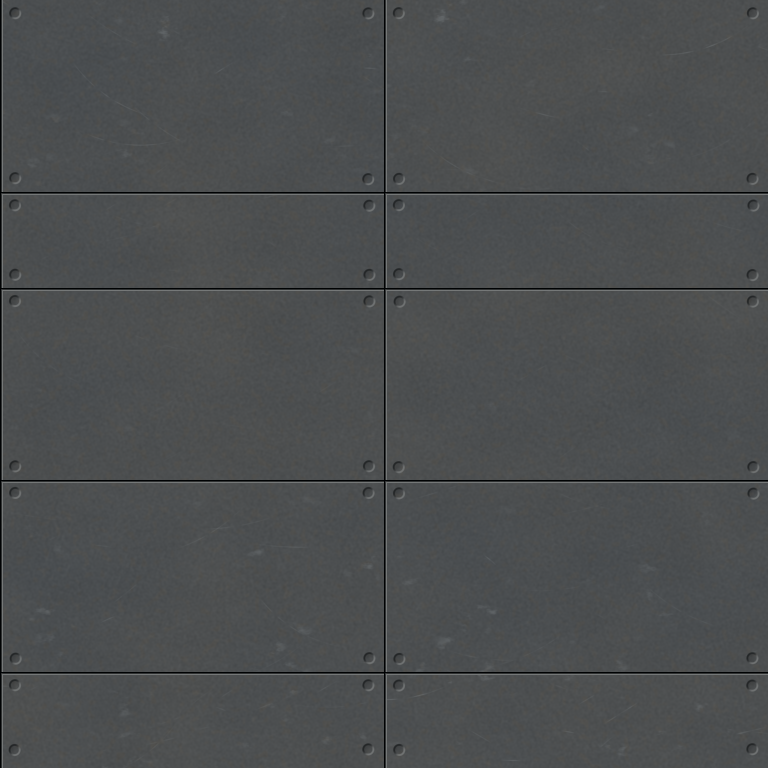
Give the GLSL for this texture, as a three.js fragment shader.

```glsl
// Dark steel wall panels in two columns, with grooved seams, corner rivets and light scratches.
varying vec2 vUv;

const float COLUMNS = 2.0;
const float ROW_UNITS = 8.0;          // canvas height in half-panel units
const vec3 STEEL_WARM = vec3(0.309, 0.315, 0.314);
const vec3 STEEL_COOL = vec3(0.287, 0.302, 0.313);
const vec3 RUST_TINT = vec3(0.012, 0.002, -0.010);
const vec3 SEAM_COLOR = vec3(0.0, 0.008, 0.01);
const vec3 GLINT_COLOR = vec3(0.46, 0.47, 0.47);
const vec3 SCUFF_COLOR = vec3(0.45, 0.47, 0.48);
const vec3 RIVET_SHADOW = vec3(0.12, 0.13, 0.135);
const float SEAM_CENTER = 0.00098;
const float GLINT_CENTER = 0.00293;
const float LINE_HALF = 0.00098;
const float LINE_SOFT = 0.0004;
const float SOFT = 0.001;
const vec2 RIVET_INSET = vec2(0.0197, 0.0174);
const float LAST_ROW_LIFT = 0.0065;
const float RIVET_RADIUS = 0.0066;
const float RIVET_RIM = 0.0012;
const float RIVET_JITTER = 0.0016;
const float GRAIN = 0.021;
const int SCRATCHES = 12;

vec2 hash2(vec2 p) {
  p = vec2(dot(p, vec2(127.1, 311.7)), dot(p, vec2(269.5, 183.3)));
  return fract(sin(p) * 43758.55);
}

float gradientNoise(vec2 p) {
  vec2 i = floor(p), f = fract(p);
  vec2 u = f * f * f * (f * (f * 6.0 - 15.0) + 10.0);
  vec2 e = vec2(0.0, 1.0);
  float a = dot(hash2(i) * 2.0 - 1.0, f);
  float b = dot(hash2(i + e.yx) * 2.0 - 1.0, f - e.yx);
  float c = dot(hash2(i + e.xy) * 2.0 - 1.0, f - e.xy);
  float d = dot(hash2(i + e.yy) * 2.0 - 1.0, f - e.yy);
  return mix(mix(a, b, u.x), mix(c, d, u.x), u.y);
}

vec2 turn(vec2 p, float angle) {
  float c = cos(angle), s = sin(angle);
  return vec2(c * p.x + s * p.y, c * p.y - s * p.x);
}

float fbm(vec2 p) {
  float sum = 0.0, amp = 0.6;
  for (int i = 0; i < 4; i++) {
    sum += amp * gradientNoise(p);
    p = turn(p, 0.6) * 2.03 + 17.3;
    amp *= 0.5;
  }
  return sum;
}

float band(float d, float halfWidth, float soft) {
  return 1.0 - smoothstep(halfWidth - soft, halfWidth + soft, abs(d));
}

// Faint curved scratches scattered inside one panel
float scratches(vec2 local, vec2 size, vec2 id) {
  float sum = 0.0;
  for (int i = 0; i < SCRATCHES; i++) {
    vec2 seed = id * 7.0 + float(i) * 3.7;
    vec2 place = hash2(seed), form = hash2(seed + 41.3);
    vec2 q = turn(local - place * size, (form.x - 0.5) * 1.4);
    q.y += (form.y - 0.5) * 6.0 * q.x * q.x;
    float reach = mix(0.012, 0.08, form.y * form.y);
    float fade = 1.0 - smoothstep(0.3 * reach, reach, abs(q.x));
    sum += band(q.y, 0.0007, SOFT) * fade * mix(0.3, 1.0, fract(form.x * 7.0));
  }
  return sum;
}

void main() {
  vec2 p = vec2(vUv.x, 1.0 - vUv.y);  // y runs downward from the top

  // Panel layout: rows of 2, 1, 2 units repeating every 5
  float t = p.y * ROW_UNITS, cycle = floor(t / 5.0), s = t - 5.0 * cycle;
  float second = step(2.0, s), third = step(3.0, s);
  float rowTop = 2.0 * second + third;
  vec2 size = vec2(1.0 / COLUMNS, (2.0 - second + third) / ROW_UNITS);
  vec2 id = vec2(floor(p.x * COLUMNS), cycle * 3.0 + second + third);
  vec2 local = vec2(p.x - id.x * size.x, (s - rowTop) / ROW_UNITS);
  vec2 side = step(size * 0.5, local);

  // Mottled steel with fine grain and brownish specks
  float cloud = fbm(p * vec2(5.0, 6.0) + 3.1);
  float panelTone = hash2(id + 5.0).x - 0.5;
  vec3 color = mix(STEEL_WARM, STEEL_COOL, clamp(0.5 + cloud * 1.3 + panelTone * 0.4, 0.0, 1.0));
  color += 0.022 * fbm(p * vec2(10.0, 16.0) + 31.0);
  color += GRAIN * (gradientNoise(turn(p, 0.5) * 170.0) + gradientNoise(turn(p, 1.1) * 263.0 + 9.0));
  color += RUST_TINT * smoothstep(0.05, 0.4, gradientNoise(turn(p, 0.8) * 95.0 + 60.0));

  // Scuffs and broken scratches, heavier toward the top and bottom
  float wear = mix(0.3, 1.0, smoothstep(0.1, 0.35, abs(p.y - 0.45)));
  wear *= mix(0.7, 1.1, hash2(id + 23.0).y);
  float broken = smoothstep(-0.3, 0.25, gradientNoise(p * 60.0 + 12.0));
  float patches = smoothstep(0.0, 0.3, fbm(p * vec2(9.0, 12.0) + 77.0));
  float flecks = smoothstep(0.1, 0.4, fbm(p * vec2(34.0, 56.0) + 5.0));
  float scuff = 0.5 * scratches(local, size, id) * broken + 0.6 * flecks * (0.1 + patches);
  color = mix(color, SCUFF_COLOR, clamp(scuff * wear, 0.0, 0.5));

  // Corner rivets, shadowed at upper left and lit at lower right
  vec2 jitter = (hash2(id * 2.0 + side + 90.0) - 0.5) * RIVET_JITTER;
  jitter.y -= LAST_ROW_LIFT * side.y * step(3.5, id.y);
  vec2 q = local - mix(RIVET_INSET, size - RIVET_INSET, side) - jitter;
  float r = length(q);
  float facing = dot(q / max(r, 0.0001), vec2(0.707));
  float inside = 1.0 - smoothstep(RIVET_RADIUS - SOFT, RIVET_RADIUS + SOFT, r);
  float rim = band(r - RIVET_RADIUS, RIVET_RIM, SOFT);
  color *= 1.0 - inside * (0.1 - 0.12 * facing * r / RIVET_RADIUS);
  color = mix(color, RIVET_SHADOW, rim * smoothstep(-0.35, 0.7, -facing) * 0.85);
  color = mix(color, GLINT_COLOR, rim * smoothstep(-0.1, 0.8, facing) * 0.85);

  // Dark grooves with a bright bevel below and to the right; none along the canvas top
  float hasGroove = step(0.05, p.y);
  float glint = max(band(local.x - GLINT_CENTER, LINE_HALF, LINE_SOFT),
    hasGroove * band(local.y - GLINT_CENTER, LINE_HALF, LINE_SOFT));
  float seam = max(band(local.x - SEAM_CENTER, LINE_HALF, LINE_SOFT),
    hasGroove * band(local.y - SEAM_CENTER, LINE_HALF, LINE_SOFT));
  color = mix(color, GLINT_COLOR, glint);
  color = mix(color, SEAM_COLOR, seam);
  gl_FragColor = vec4(color, 1.0);
}
```
